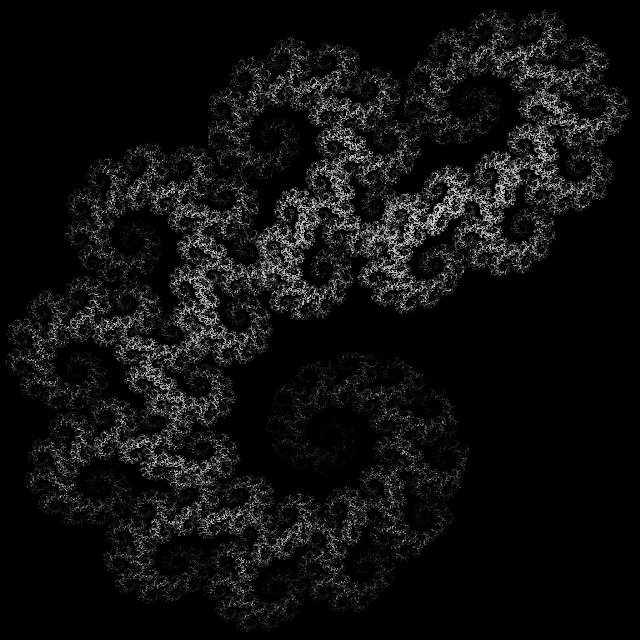
Reproduce this pattern procedurally as a WebGL 2 fragment shader.

```glsl
#version 300 es
precision highp float;
precision highp int;
// Speckled self-similar spiral: density of a two-map affine fractal on black.

uniform vec2 u_resolution;
out vec4 fragColor;

// Forward maps around the eye of the main spiral.
const mat2 SWIRL = mat2(0.7775, 0.3931, -0.5092, 0.7309);
const mat2 CURL = mat2(-0.4690, -0.1130, 0.0867, -0.4360);
const vec2 CURL_OFFSET = vec2(0.2214, 0.5169);
const vec2 EYE = vec2(0.5143, 0.3203);
const float CURL_SHARE = 0.33;
const float LEAF_AREA = 1.0e-5;
const int STACK_SIZE = 40;

float hash(vec2 cell) {
    uvec2 q = uvec2(cell) * uvec2(1597334673u, 3812015801u);
    uint n = (q.x ^ q.y) * 1597334673u;
    n = (n ^ (n >> 15)) * 2246822519u;
    n ^= n >> 13;
    return float(n >> 8) / 16777216.0;
}

// Octagonal bound of the attractor: below 1 inside.
float bound(vec2 p) {
    vec2 box = abs(p - vec2(-0.016, 0.18)) / vec2(0.482, 0.484);
    vec2 diagonal = abs(vec2(p.x + p.y - 0.228, p.x - p.y + 0.247)) / vec2(0.785, 0.565);
    return max(max(box.x, box.y), max(diagonal.x, diagonal.y));
}

// Sums the share of points falling on p by walking the maps backwards.
float pointDensity(vec2 p) {
    mat2 unswirl = inverse(SWIRL);
    mat2 uncurl = inverse(CURL);
    float swirlArea = determinant(SWIRL);
    float curlArea = determinant(CURL);
    float swirlGain = (1.0 - CURL_SHARE) / swirlArea;
    float curlGain = CURL_SHARE / curlArea;
    vec4 stack[STACK_SIZE]; // position, copy area, copy density
    int top = 0;
    float total = 0.0;
    if (bound(p) < 1.02) stack[top++] = vec4(p, 1.0, 1.0);

    for (int i = 0; i < 1500; i++) {
        if (top == 0) break;
        vec4 node = stack[--top];
        if (node.z < LEAF_AREA) {
            total += node.w * smoothstep(1.02, 0.7, bound(node.xy));
            continue;
        }
        vec2 a = unswirl * node.xy;
        vec2 b = uncurl * (node.xy - CURL_OFFSET);
        if (top < STACK_SIZE && bound(a) < 1.02)
            stack[top++] = vec4(a, node.z * swirlArea, node.w * swirlGain);
        if (top < STACK_SIZE && bound(b) < 1.02)
            stack[top++] = vec4(b, node.z * curlArea, node.w * curlGain);
    }
    return total;
}

void main() {
    vec2 uv = gl_FragCoord.xy / u_resolution;
    float density = pointDensity(uv - EYE);

    // Exponential grain gives the look of scattered points.
    float grain = min(-log(max(hash(floor(uv * 512.0)), 0.001)), 3.5);
    float light = 0.17 * density * mix(1.0, grain, 0.7);
    fragColor = vec4(vec3(0.8 * (1.0 - exp(-light / 0.8))), 1.0);
}
```
